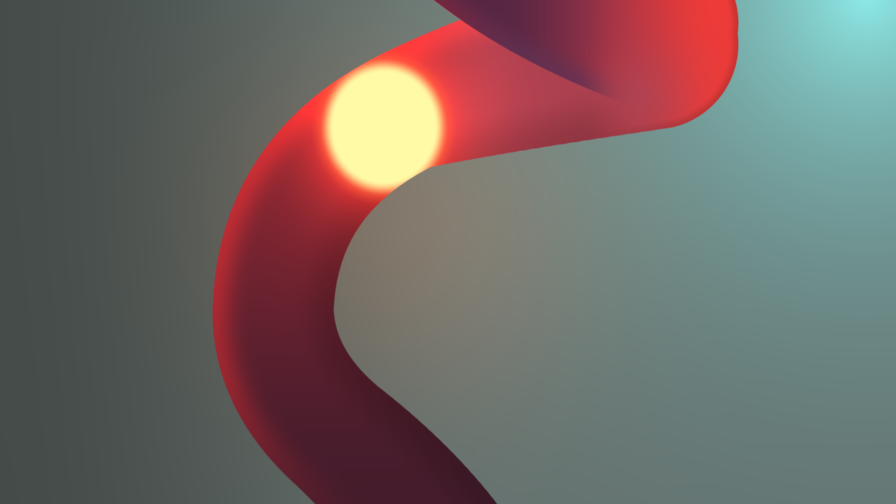
This background is drawn by a Shadertoy shader. Its source:

```glsl
// Tube swept along a quadratic curve: x = signed distance, y = side (-1 to 1, left positive)
vec2 tube(vec2 p, vec2 a, vec2 b, vec2 c, float r0, float r1) {
    vec2 best = vec2(1e3, 0.0);
    vec2 prev = a;
    for (int i = 1; i <= 20; i++) {
        float t = float(i) / 20.0;
        vec2 next = mix(mix(a, b, t), mix(b, c, t), t);
        vec2 seg = next - prev, off = p - prev;
        float h = clamp(dot(off, seg) / dot(seg, seg), 0.0, 1.0);
        float r = mix(r0, r1, t + (h - 1.0) / 20.0);
        float d = length(off - seg * h) - r;
        float side = (seg.x * off.y - seg.y * off.x) / (length(seg) * r);
        if (d < best.x) best = vec2(d, side);
        prev = next;
    }
    return best;
}

vec2 nearer(vec2 a, vec2 b) {
    return a.x < b.x ? a : b;
}

float cover(float d) {
    float px = 1.0 / iResolution.y;
    return 1.0 - smoothstep(-px, px, d);
}

// Grey wall with a teal lamp at the upper right and warm spill from the bulb
vec3 wall(vec2 p) {
    vec3 col = mix(vec3(0.27, 0.29, 0.28), vec3(0.38, 0.42, 0.41), smoothstep(0.0, 1.0, p.x));
    col += vec3(0.17, 0.50, 0.50) * exp(-2.3 * length(p - vec2(1.72, 1.01)));
    vec2 w = p - vec2(0.82, 0.57);
    return col + vec3(0.13, 0.02, -0.02) * exp(-7.0 * dot(w, w));
}

vec3 bodyColor(vec2 p, float side) {
    vec3 col = mix(vec3(0.27, 0.11, 0.17), vec3(0.46, 0.14, 0.19), smoothstep(0.0, 0.65, p.y));
    vec3 arm = vec3(0.66, 0.25, 0.31);
    col = mix(col, arm, smoothstep(0.75, 1.0, p.x) * smoothstep(0.5, 0.7, p.y));
    // Red outer rim, shaded inner rim
    float rim = smoothstep(0.25, 1.0, side);
    col += vec3(0.27, 0.03, 0.01) * rim * rim * smoothstep(-0.1, 0.3, p.y);
    col *= 1.0 - 0.16 * smoothstep(0.3, 1.0, -side);
    return col;
}

vec3 frontColor(vec2 p, float side) {
    vec3 col = mix(vec3(0.34, 0.15, 0.26), vec3(0.60, 0.20, 0.28), smoothstep(0.98, 1.25, p.x));
    float rim = smoothstep(0.65, 1.0, side);
    vec3 edge = mix(vec3(0.50, 0.15, 0.24), vec3(0.38, 0.20, 0.33), smoothstep(0.85, 1.05, p.x));
    return mix(col, edge, 0.7 * rim);
}

void mainImage(out vec4 fragColor, in vec2 fragCoord) {
    vec2 p = fragCoord / iResolution.y;
    vec3 col = wall(p);

    // Long body, from the lower end to the right-hand bend
    vec2 body = tube(p, vec2(0.903, -0.134), vec2(0.822, 0.005), vec2(0.667, 0.137), 0.146, 0.127);
    body = nearer(body, tube(p, vec2(0.667, 0.137), vec2(0.542, 0.248), vec2(0.542, 0.387), 0.127, 0.120));
    body = nearer(body, tube(p, vec2(0.542, 0.387), vec2(0.551, 0.657), vec2(0.815, 0.785), 0.120, 0.122));
    body = nearer(body, tube(p, vec2(0.815, 0.785), vec2(0.984, 0.843), vec2(1.296, 0.912), 0.122, 0.169));
    vec2 front = tube(p, vec2(1.296, 0.954), vec2(1.053, 1.046), vec2(0.903, 1.185), 0.169, 0.169);

    // Bulb shining through the skin
    vec3 skin = bodyColor(p, body.y);
    float bulb = length((p - vec2(0.762, 0.748)) * vec2(1.08, 1.0)) - 0.122;
    skin += vec3(0.55, 0.09, 0.03) * exp(-13.0 * max(bulb, 0.0));
    skin = mix(skin, vec3(1.0, 0.40, 0.24), 1.0 - smoothstep(-0.01, 0.038, bulb));
    skin = mix(skin, vec3(1.0, 0.98, 0.65), 1.0 - smoothstep(-0.014, 0.017, bulb));

    // Front lobe, its lower edge melting into the bend
    float melt = smoothstep(1.14, 1.28, p.x);
    float soft = mix(cover(front.x), 1.0 - smoothstep(-0.09, 0.02, front.x), melt);
    skin = mix(skin, frontColor(p, front.y), soft);

    // Bright red bend with a lilac sheen below
    float bend = smoothstep(1.14, 1.42, p.x);
    skin = mix(skin, vec3(0.93, 0.23, 0.22), bend);
    vec2 s = p - vec2(1.26, 0.80);
    skin = mix(skin, vec3(0.66, 0.28, 0.35), 0.6 * melt * exp(-70.0 * dot(s, s)));
    skin *= 1.0 - 0.15 * bend * smoothstep(-0.02, 0.0, min(body.x, front.x));

    col = mix(col, skin, cover(min(body.x, front.x)));
    fragColor = vec4(clamp(col, 0.0, 1.0), 1.0);
}
```
